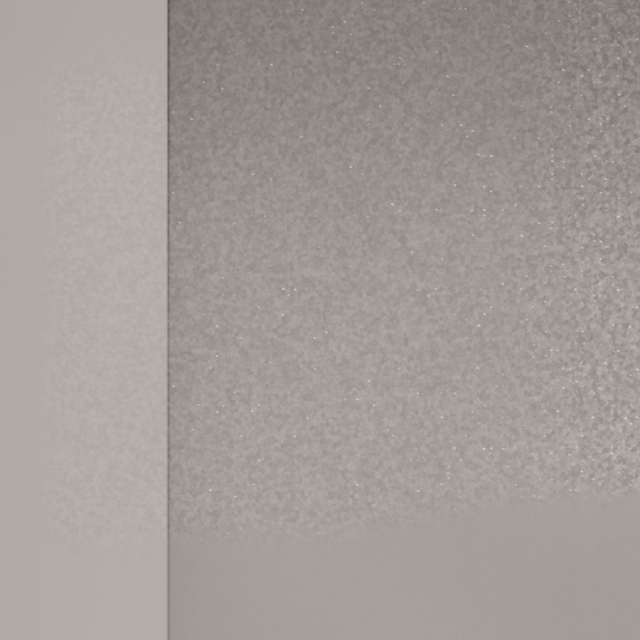
Give the GLSL for this background, as a Shadertoy shader.

```glsl
// Warm grey wall: a pale smooth strip beside a shaded, grainy plaster panel.

const vec3 STRIP_OUTER = vec3(0.695, 0.665, 0.648);
const vec3 STRIP_INNER = vec3(0.708, 0.678, 0.660);
const vec3 PANEL_TOP = vec3(0.535, 0.505, 0.485);
const vec3 PANEL_MIDDLE = vec3(0.638, 0.606, 0.588);
const vec3 PANEL_BASE = vec3(0.655, 0.624, 0.605);
const vec3 GLINT_TINT = vec3(1.0, 0.98, 0.94);
const float EDGE_X = 0.262;         // border between strip and panel
const float SEAM_SHADE = 0.13;      // depth of the dark line on the border
const float GRAIN_CELLS = 150.0;    // plaster grains across the canvas
const float FINE_CELLS = 260.0;
const float STRIP_GRAIN = 0.045;
const float PANEL_GRAIN = 0.085;
const float GLINT_CELLS = 105.0;
const float GLINT_LIGHT = 0.17;

vec2 hash2(vec2 p) {
    vec3 q = fract(p.xyx * vec3(0.1031, 0.1030, 0.0973));
    q += dot(q, q.yzx + 33.33);
    return fract((q.xx + q.yz) * q.zy);
}

// Soft cellular noise: random tones of nearby cell points, blended by distance.
float cellTone(vec2 p) {
    vec2 cell = floor(p);
    float total = 0.0, weights = 0.0;
    for (int j = -1; j <= 1; j++) {
        for (int i = -1; i <= 1; i++) {
            vec2 id = cell + vec2(i, j);
            vec2 offset = id + hash2(id) - p;
            float weight = exp(-7.0 * dot(offset, offset));
            total += weight * (hash2(id + 71.0).x - 0.5);
            weights += weight;
        }
    }
    return total / weights;
}

// Sparse bright flecks, one small ellipse in a few of the cells.
float glints(vec2 uv, float density) {
    vec2 p = uv * GLINT_CELLS;
    vec2 id = floor(p);
    vec2 pick = hash2(id + 19.0);
    vec2 offset = fract(p) - mix(vec2(0.35), vec2(0.65), hash2(id));
    offset.x += offset.y * (pick.y - 0.5);
    float fleck = 1.0 - smoothstep(0.08, 0.34, length(offset * vec2(1.0, 1.3)));
    return fleck * step(1.0 - density, pick.x) * (0.35 + 0.65 * pick.y);
}

// Slow unevenness made of layered sines.
float mottling(vec2 uv) {
    return 0.5 * sin(uv.x * 13.0 + 2.0 * sin(uv.y * 7.0))
         + 0.3 * sin(uv.y * 19.0 + uv.x * 11.0)
         + 0.2 * sin(uv.x * 83.0 + sin(uv.y * 5.0));
}

vec3 stripColour(vec2 uv) {
    vec3 colour = mix(STRIP_OUTER, STRIP_INNER, smoothstep(0.0, 0.2, uv.x));
    return colour - 0.018 * smoothstep(0.75, 1.0, uv.y);
}

vec3 panelColour(vec2 uv) {
    vec3 colour = mix(PANEL_BASE, PANEL_MIDDLE, smoothstep(0.25, 0.62, uv.y));
    colour = mix(colour, PANEL_TOP, pow(smoothstep(0.48, 1.04, uv.y), 1.2));
    // Shade beside the border and along the lower right
    colour -= 0.035 * exp(-(uv.x - EDGE_X) * 16.0);
    colour -= 0.012 * smoothstep(0.6, 1.0, uv.x) * (1.0 - smoothstep(0.1, 0.25, uv.y));
    return colour;
}

void mainImage(out vec4 fragColor, in vec2 fragCoord) {
    vec2 uv = fragCoord / iResolution.xy;
    float pixel = 1.0 / iResolution.x;
    float onPanel = smoothstep(EDGE_X - pixel, EDGE_X + pixel, uv.x);
    vec3 colour = mix(stripColour(uv), panelColour(uv), onPanel);

    // Areas where the plaster is rough
    float roughStrip = smoothstep(0.04, 0.11, uv.x)
                     * smoothstep(0.10, 0.20, uv.y)
                     * (1.0 - smoothstep(0.84, 0.96, uv.y));
    float grainFloor = 0.15 + 0.065 * smoothstep(0.4, 0.95, uv.x);
    float roughPanel = smoothstep(grainFloor - 0.02, grainFloor + 0.05, uv.y);
    float rightSide = smoothstep(0.78, 0.96, uv.x);

    // Grain
    float grain = 0.7 * cellTone(uv * GRAIN_CELLS) + 0.5 * cellTone(uv * FINE_CELLS + 37.0);
    float panelGrain = PANEL_GRAIN * (0.12 + 0.88 * roughPanel * (1.0 + 0.7 * rightSide));
    float stripGrain = STRIP_GRAIN * (0.06 + 0.94 * roughStrip);
    colour += grain * mix(stripGrain, panelGrain, onPanel);
    colour += 0.004 * mottling(uv) * mix(0.4, 1.0, onPanel);

    // Flecks, denser towards the right
    float density = 0.025 + 0.03 * smoothstep(0.5, 0.8, uv.x) + 0.10 * rightSide;
    colour += GLINT_TINT * GLINT_LIGHT * glints(uv, density) * roughPanel * onPanel;

    // Dark seam on the border
    float seam = exp(-pow((uv.x - EDGE_X - 0.001) / 0.0024, 2.0));
    colour -= SEAM_SHADE * seam * mix(0.65, 1.0, uv.y);

    fragColor = vec4(clamp(colour, 0.0, 1.0), 1.0);
}
```
